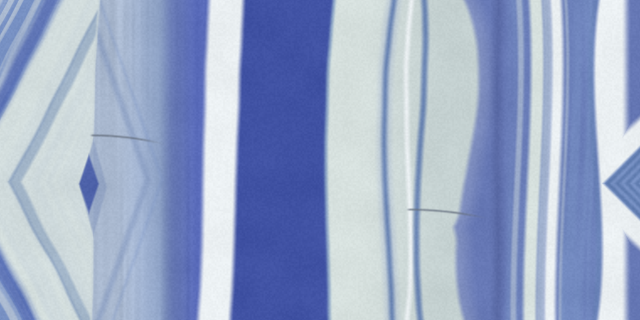
This texture is drawn by a WebGL 1 fragment shader. Its source:

```glsl
precision highp float;
// Banded blue and white agate slab: upright wavy stripes with chevrons at both sides.
uniform vec2 u_resolution;

const vec3 PALE = vec3(0.84, 0.88, 0.87);
const vec3 WHITE = vec3(0.92, 0.94, 0.95);
const vec3 MIST = vec3(0.67, 0.73, 0.82);
const vec3 SKY = vec3(0.47, 0.57, 0.77);
const vec3 VIOLET = vec3(0.40, 0.47, 0.71);
const vec3 DEEP = vec3(0.25, 0.32, 0.64);
const vec3 STEEL = vec3(0.38, 0.49, 0.69);

float hash(vec2 p) {
  vec3 q = fract(vec3(p.xyx) * 0.1031);
  q += dot(q, q.yzx + 33.33);
  return fract((q.x + q.y) * q.z);
}

float noise(vec2 p) {
  vec2 i = floor(p), f = fract(p);
  f = f * f * (3.0 - 2.0 * f);
  return mix(mix(hash(i), hash(i + vec2(1.0, 0.0)), f.x),
             mix(hash(i + vec2(0.0, 1.0)), hash(i + vec2(1.0, 1.0)), f.x), f.y);
}

// Cubic through four heights: bottom, one third, two thirds, top.
float curve(float y, vec4 k) {
  float t = 3.0 * y;
  float a = t - 1.0, b = t - 2.0, c = t - 3.0;
  return -k.x * a * b * c / 6.0 + k.y * t * b * c / 2.0
         - k.z * t * a * c / 2.0 + k.w * t * a * b / 6.0;
}

// Soft step that rises where d passes zero.
float rise(float d, float blur) {
  return smoothstep(-blur, blur, d);
}

float band(float d, float halfWidth, float blur) {
  return 1.0 - rise(abs(d) - halfWidth, blur);
}

// Fine uneven growth lines along one axis.
float growth(float d, float y, float density) {
  return noise(vec2(d * density, y * 1.5)) * 0.65 + noise(vec2(d * density * 2.3, y * 2.0 + 9.0)) * 0.35;
}

float crack(vec2 p, vec2 start, float span, float slope) {
  float t = (p.x - start.x) / span;
  float d = p.y - start.y + slope * t * t;
  return band(d, 0.003, 0.004) * rise(t, 0.03) * (1.0 - smoothstep(0.55, 1.0, t));
}

vec3 leftChevron(vec2 p) {
  float u = p.x - 0.047 - 0.52 * abs(p.y - 0.432);
  u += 0.012 * (noise(p * 7.0) - 0.5);
  vec3 col = mix(PALE, MIST, 0.3 * growth(u, p.y, 40.0));
  col = mix(col, vec3(0.60, 0.68, 0.77), 0.85 * band(u, 0.019, 0.008));
  col = mix(col, vec3(0.52, 0.61, 0.74), 0.5 * band(u + 0.014, 0.004, 0.006));
  vec3 outer = mix(SKY, MIST, smoothstep(0.3, 0.65, growth(u, p.y, 55.0)));
  outer = mix(outer, vec3(0.33, 0.42, 0.70), 0.85 * band(u + 0.178, 0.022, 0.014));
  return mix(col, outer, 1.0 - rise(u + 0.145, 0.016));
}

vec3 hazyBand(vec2 p) {
  float streak = growth(p.x, p.y * 0.5, 48.0);
  vec3 col = mix(MIST, vec3(0.57, 0.65, 0.79), smoothstep(0.35, 0.52, p.x));
  col += 0.09 * (streak - 0.5);
  float v = p.x - 0.462 + 0.35 * abs(p.y - 0.44);
  col = mix(col, vec3(0.52, 0.60, 0.75), 0.6 * band(v, 0.010, 0.010));
  col = mix(col, SKY, 0.3 * band(v - 0.045, 0.005, 0.008));
  vec3 blue = mix(VIOLET, vec3(0.34, 0.41, 0.72), smoothstep(0.54, 0.62, p.x));
  blue += 0.08 * (streak - 0.5);
  return mix(col, blue, smoothstep(0.49, 0.55, p.x));
}

vec3 rightStripes(vec2 p) {
  float x = p.x - curve(p.y, vec4(-0.018, -0.010, 0.004, 0.0));
  vec3 col = mix(SKY, VIOLET, growth(x, p.y, 45.0));
  col = mix(col, MIST, 0.75 * band(x - 1.622, 0.009, 0.006));
  col = mix(col, PALE, band(x - 1.674, 0.020, 0.009));
  col = mix(col, MIST, 0.8 * band(x - 1.706, 0.010, 0.006));
  col = mix(col, WHITE, band(x - 1.736, 0.018, 0.010));
  col = mix(col, MIST, 0.6 * band(x - 1.768, 0.005, 0.005));
  float edge = curve(p.y, vec4(1.868, 1.880, 1.860, 1.873));
  col = mix(col, STEEL, 0.5 * band(p.x - edge + 0.012, 0.007, 0.007));
  col = mix(col, WHITE, rise(p.x - edge, 0.008));
  // Blue wedge and the two corners that the white rays cut off.
  float h = abs(p.y - 0.427);
  float wedge = p.x - 1.885 - h;
  float corner = min(p.x - 1.957, h - 0.10 - 0.9 * (p.x - 1.885));
  col = mix(col, VIOLET, rise(corner, 0.016));
  vec3 core = mix(STEEL, SKY, 0.5 + 0.5 * cos(wedge * 210.0));
  return mix(col, core, rise(wedge, 0.008));
}

void main() {
  vec2 p = gl_FragCoord.xy / u_resolution * vec2(2.0, 1.0);
  float y = p.y;
  float x = p.x + 0.006 * (noise(vec2(y * 9.0, 3.0)) - 0.5);

  // Left side: chevron, seam and small lozenge.
  float seam = curve(y, vec4(0.286, 0.288, 0.293, 0.307));
  vec3 col = mix(leftChevron(p), hazyBand(p), rise(x - seam, 0.006));
  col = mix(col, PALE, 0.6 * band(x - seam, 0.003, 0.005));
  float shade = abs(p.x - 0.292) / 0.042 + abs(y - 0.415) / 0.15;
  float gem = abs(p.x - 0.278) / 0.034 + abs(y - 0.425) / 0.10;
  col = mix(col, vec3(0.56, 0.63, 0.76), 0.8 * (1.0 - rise(shade - 1.0, 0.12)));
  col = mix(col, vec3(0.31, 0.39, 0.67), 1.0 - rise(gem - 0.9, 0.15));

  // Middle: white bar, deep blue bar, pale field with lines.
  col = mix(col, WHITE, rise(x - curve(y, vec4(0.620, 0.633, 0.641, 0.651)), 0.011));
  col = mix(col, DEEP, rise(x - curve(y, vec4(0.721, 0.734, 0.747, 0.758)), 0.011));
  float paleEdge = x - curve(y, vec4(1.031, 1.021, 1.023, 1.042));
  col = mix(col, mix(PALE, vec3(0.77, 0.82, 0.82), smoothstep(1.1, 1.4, x)), rise(paleEdge, 0.010));
  col = mix(col, vec3(0.55, 0.71, 0.80), 0.5 * band(paleEdge, 0.004, 0.010));
  float firstLine = x - curve(y, vec4(1.227, 1.208, 1.203, 1.229));
  col = mix(col, MIST, 0.5 * band(firstLine, 0.022, 0.012));
  col = mix(col, STEEL, 0.9 * band(firstLine, 0.008, 0.009));
  col = mix(col, WHITE, band(x - curve(y, vec4(1.273, 1.281, 1.271, 1.284)), 0.007, 0.008));
  col = mix(col, STEEL, 0.9 * band(x - curve(y, vec4(1.315, 1.302, 1.323, 1.323)), 0.009, 0.009));

  // Right side: violet strip, dark line, stripes and wedge.
  float notch = 0.018 * band(y - 0.29, 0.01, 0.04);
  float violetEdge = x - curve(y, vec4(1.451, 1.435, 1.492, 1.448)) + notch;
  col = mix(col, mix(vec3(0.50, 0.56, 0.75), VIOLET, smoothstep(0.0, 0.07, violetEdge)), rise(violetEdge, 0.011));
  col = mix(col, vec3(0.32, 0.38, 0.61), 0.7 * band(x - 1.555, 0.012, 0.018));
  col = mix(col, rightStripes(p), rise(x - 1.585, 0.014));

  // Hairline cracks, cloudiness and grain.
  float cracks = crack(p, vec2(0.285, 0.577), 0.24, 0.03) + crack(p, vec2(1.275, 0.345), 0.26, 0.03);
  col = mix(col, vec3(0.40, 0.44, 0.50), 0.75 * cracks);
  col += 0.025 * (noise(p * 12.0) - 0.5) + 0.03 * (noise(p * 190.0) - 0.5);
  gl_FragColor = vec4(clamp(col, 0.0, 1.0), 1.0);
}
```
